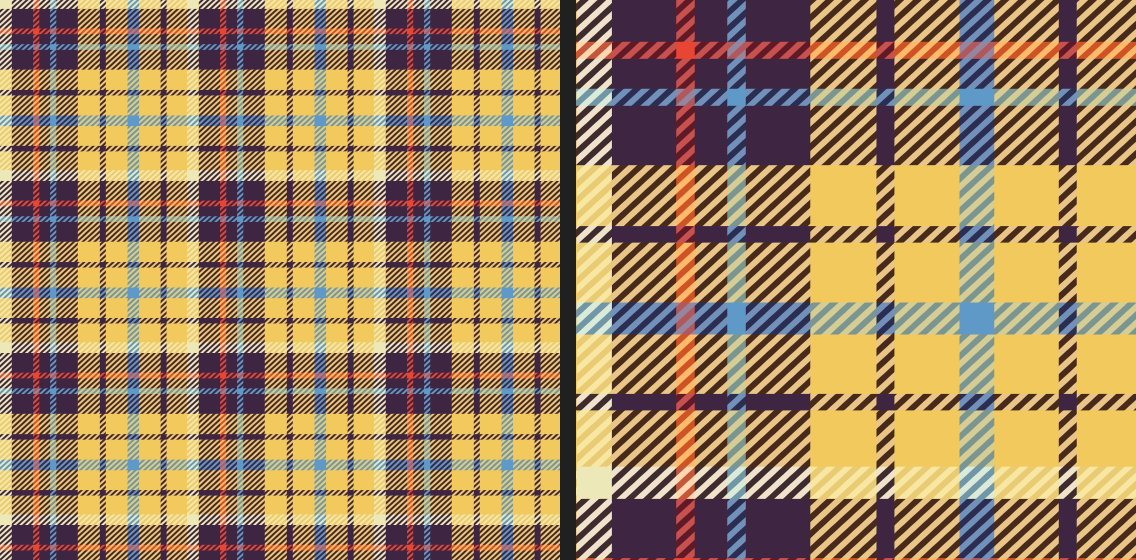
Left, the full canvas; right, a detail of the centre.
Give the GLSL for this pattern, as a WebGL 2 fragment shader.

```glsl
#version 300 es
precision highp float;
// Woven tartan: one sett of coloured bands is repeated for warp and weft,
// and a diagonal twill decides which of the two threads lies on top.
// Crossing threads tint each other, so dark threads turn brown over yellow.

#define REPEATS vec2(2.995, 3.254)   // setts across and down
#define SETT_SHIFT vec2(0.0, 0.0114) // start of the sett at the top left
#define TWILL_LINES 32.0             // diagonal ribs per sett
#define TINT 0.33                    // hue borrowed from the thread below
#define YELLOW vec3(0.95, 0.79, 0.365)
#define PURPLE vec3(0.245, 0.15, 0.26)
#define CREAM vec3(0.93, 0.91, 0.72)
#define RED vec3(0.91, 0.27, 0.20)
#define BLUE vec3(0.37, 0.60, 0.78)

uniform vec2 u_resolution;
out vec4 fragColor;

// Smooth coverage of a periodic band between two positions in the sett.
float band(float t, float start, float end, float pixel) {
    float center = 0.5 * (start + end);
    float offset = abs(fract(t - center + 0.5) - 0.5);
    return clamp(0.5 + (0.5 * (end - start) - offset) / pixel, 0.0, 1.0);
}

// Thread colour at a position in the sett.
vec3 threadColor(float t, float pixel) {
    vec3 color = YELLOW;
    // Wide bands
    color = mix(color, PURPLE, band(t, 0.0620, 0.4160, pixel));
    color = mix(color, CREAM, band(t, 0.0, 0.0620, pixel));
    // Narrow lines on purple
    color = mix(color, RED, band(t, 0.177, 0.210, pixel));
    color = mix(color, BLUE, band(t, 0.268, 0.301, pixel));
    // Lines on yellow: a blue stripe between two dark ones
    color = mix(color, PURPLE, band(t, 0.534, 0.566, pixel));
    color = mix(color, BLUE, band(t, 0.682, 0.744, pixel));
    color = mix(color, PURPLE, band(t, 0.859, 0.891, pixel));
    return color;
}

// Keeps the brightness of the top thread and blends its hue with the other.
vec3 tinted(vec3 top, vec3 below) {
    const vec3 LUMA = vec3(0.299, 0.587, 0.114);
    float topLuma = dot(top, LUMA);
    vec3 chroma = mix(top - topLuma, below - dot(below, LUMA), TINT);
    return clamp(topLuma + chroma, 0.0, 1.0);
}

void main() {
    vec2 uv = gl_FragCoord.xy / u_resolution;
    vec2 sett = vec2(uv.x, 1.0 - uv.y) * REPEATS + SETT_SHIFT;
    vec2 pixel = REPEATS / u_resolution;

    vec3 warp = threadColor(sett.x, pixel.x);
    vec3 weft = threadColor(sett.y, pixel.y);

    // Twill ribs rising to the right, half warp and half weft
    float rib = abs(fract(TWILL_LINES * (sett.x + sett.y)) - 0.5) - 0.25;
    float warpOnTop = clamp(0.5 + rib / (TWILL_LINES * length(pixel)), 0.0, 1.0);

    vec3 cloth = mix(tinted(weft, warp), tinted(warp, weft), warpOnTop);
    fragColor = vec4(cloth, 1.0);
}
```
